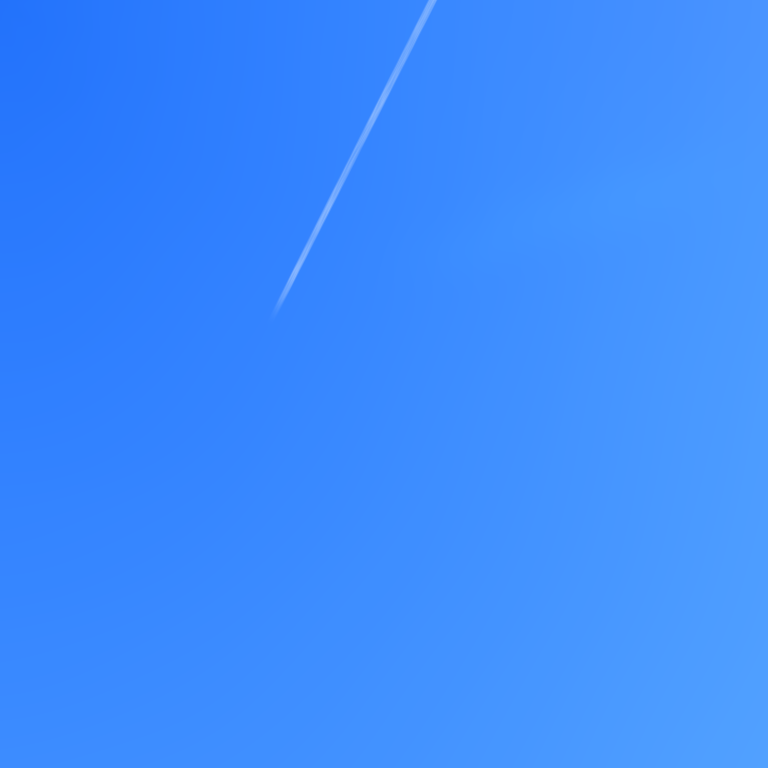
This texture is drawn by a Shadertoy shader. Its source:

```glsl
vec2 gradientAt(vec2 cell) {
    float angle = 6.2832 * fract(sin(dot(cell, vec2(127.1, 311.7))) * 43758.5);
    return vec2(cos(angle), sin(angle));
}

float gradientNoise(vec2 p) {
    vec2 cell = floor(p);
    vec2 f = fract(p);
    vec2 blend = f * f * f * (f * (f * 6.0 - 15.0) + 10.0);
    vec2 e = vec2(0.0, 1.0);
    float low = mix(dot(gradientAt(cell), f),
                    dot(gradientAt(cell + e.yx), f - e.yx), blend.x);
    float high = mix(dot(gradientAt(cell + e.xy), f - e.xy),
                     dot(gradientAt(cell + e.yy), f - e.yy), blend.x);
    return mix(low, high, blend.y);
}

// Sky brightens in elliptical arcs away from the upper left corner
vec3 skyColor(vec2 uv) {
    vec2 fromCorner = vec2(uv.x, 1.0 - uv.y);
    float reach = length(fromCorner * vec2(1.0, 0.67));
    float arc = atan(fromCorner.y, fromCorner.x + 0.001);
    reach += 0.025 * gradientNoise(uv * 3.0 + 4.0);
    reach += 0.014 * gradientNoise(vec2(reach * 26.0, arc * 2.5));

    float red = 0.135 + 0.153 * reach;
    vec3 color = vec3(red, red + 0.312, min(1.0, 0.985 + 0.04 * reach));

    // Violet cast at the upper right
    color.g -= 0.018 * smoothstep(0.45, 1.0, uv.x) * smoothstep(0.72, 1.0, uv.y);

    // Faint wisp rising to the right
    float ridge = 0.645 + 0.27 * (uv.x - 0.46) + 0.025 * gradientNoise(uv * 9.0);
    float wisp = exp(-pow((uv.y - ridge) / 0.045, 2.0));
    wisp *= smoothstep(0.42, 0.7, uv.x) * (1.0 - smoothstep(0.82, 1.0, uv.x));
    return color + wisp * vec3(0.004, 0.014, 0.0);
}

// Straight vapour trail, widening upward and fading at its lower tip
float contrail(vec2 uv, float pixel) {
    vec2 tip = vec2(0.351, 0.579);
    vec2 along = normalize(vec2(0.2125, 0.421));
    vec2 rel = uv - tip;
    float travel = dot(rel, along);
    float across = dot(rel, vec2(along.y, -along.x));
    float halfWidth = mix(0.0034, 0.0047, clamp(travel / 0.47, 0.0, 1.0));
    float soft = max(pixel, 0.0016);
    float body = 1.0 - smoothstep(halfWidth - soft, halfWidth + soft, abs(across));
    float density = 0.36 + 0.16 * gradientNoise(vec2(travel * 14.0, 2.3));
    density += 0.12 * gradientNoise(vec2(travel * 45.0, across * 500.0));
    return body * density * smoothstep(-0.004, 0.075, travel);
}

void mainImage(out vec4 fragColor, in vec2 fragCoord) {
    vec2 uv = fragCoord / iResolution.xy;
    vec3 color = skyColor(uv);
    color = mix(color, vec3(0.92, 0.95, 1.0), contrail(uv, 1.0 / iResolution.y));
    fragColor = vec4(color, 1.0);
}
```
